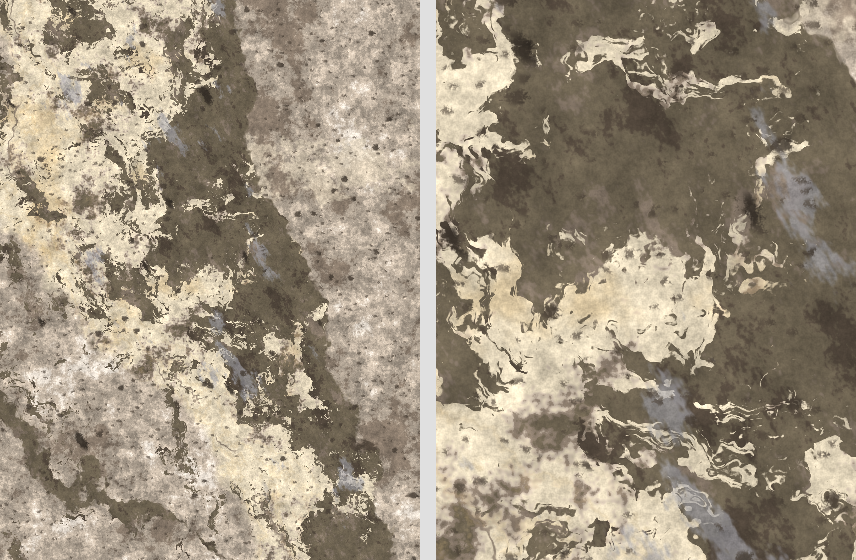
Left: the whole. Right: its middle third, enlarged.
Give the GLSL for this texture, as a WebGL 1 fragment shader.

```glsl
precision highp float;
// Weathered travertine: a brown diagonal seam breaks into cream islands between
// two pitted grey beds. Warped edge curves place the beds; gradient noise makes
// the islands, stains and grain, and a jittered cell grid makes the pores.
uniform vec2 u_resolution;

const vec3 BROWN = vec3(0.42, 0.38, 0.31);
const vec3 UMBER = vec3(0.30, 0.26, 0.22);
const vec3 TAUPE = vec3(0.55, 0.49, 0.43);
const vec3 GREY = vec3(0.67, 0.62, 0.56);
const vec3 SAND = vec3(0.79, 0.73, 0.66);
const vec3 CREAM = vec3(0.92, 0.865, 0.755);
const vec3 CHALK = vec3(0.90, 0.86, 0.81);
const vec3 OCHRE = vec3(0.80, 0.67, 0.45);
const vec3 SLATE = vec3(0.63, 0.63, 0.66);

vec2 hash2(vec2 p) {
  vec3 h = fract(p.xyx * vec3(0.1031, 0.1030, 0.0973));
  h += dot(h, h.yzx + 33.33);
  return fract((h.xx + h.yz) * h.zy);
}

float gradientDot(vec2 cell, vec2 offset) {
  float angle = 6.2832 * hash2(cell).x;
  return dot(vec2(cos(angle), sin(angle)), offset);
}

float gradientNoise(vec2 p) {
  vec2 i = floor(p), f = fract(p), r = vec2(1.0, 0.0);
  vec2 u = f * f * f * (f * (f * 6.0 - 15.0) + 10.0);
  float low = mix(gradientDot(i, f), gradientDot(i + r.xy, f - r.xy), u.x);
  float high = mix(gradientDot(i + r.yx, f - r.yx), gradientDot(i + r.xx, f - r.xx), u.x);
  return mix(low, high, u.y);
}

float fbm(vec2 p, float gain) {
  float sum = 0.0, amplitude = 1.0;
  for (int i = 0; i < 6; i++) {
    sum += amplitude * gradientNoise(p);
    p = p * 2.03 + vec2(17.3, 9.1);
    amplitude *= gain;
  }
  return sum;
}

// Coverage of scattered round pores; density is the share of cells holding one.
float pores(vec2 p, float density, float size, float softness) {
  float cover = 0.0;
  for (int y = -1; y <= 1; y++) {
    for (int x = -1; x <= 1; x++) {
      vec2 c = floor(p) + vec2(float(x), float(y));
      vec2 pick = hash2(c + 71.0);
      float gap = length(p - c - hash2(c)) - size * (0.4 + 0.6 * pick.y);
      cover = max(cover, step(pick.x, density) * (1.0 - smoothstep(-softness, softness, gap)));
    }
  }
  return cover;
}

// Axes across and along the seam, compressed along it to stretch features.
vec2 seamAxes(vec2 p, float stretch) {
  return vec2(dot(p, vec2(0.86, 0.5)), dot(p, vec2(0.5, -0.86)) / stretch);
}
float seamEdge(float y) { return 0.44 + 0.25 * (1.0 - smoothstep(0.05, 0.8, y)); }
float lowerEdge(float y) { return 0.48 * (1.0 - smoothstep(0.0, 0.65, y)); }

// Grey bed: blotches from taupe to chalk with fine crumbs.
vec3 greyBed(vec2 p, float lightness, float grain) {
  float blotch = fbm(p * 7.0 + 40.0, 0.72) + lightness + 0.25 * grain;
  vec3 color = mix(TAUPE, GREY, smoothstep(-0.5, -0.15, blotch));
  color = mix(color, SAND, smoothstep(-0.05, 0.3, blotch));
  return mix(color, CHALK, smoothstep(0.35, 0.75, blotch));
}

// Cream bed: clustered speckles, ochre stains and growth rings by its edge.
vec3 creamBed(vec2 p, float depth, float grain) {
  float stain = fbm(p * 9.0 + 12.0, 0.8) + 0.25 * grain;
  vec3 color = mix(CREAM, SAND, smoothstep(0.1, 0.4, stain));
  color = mix(color, TAUPE, smoothstep(0.35, 0.55, stain));
  color = mix(color, BROWN, smoothstep(0.6, 0.8, stain));
  float ring = pow(0.5 + 0.5 * sin(depth * 130.0 + 3.0 * stain), 6.0);
  float ochre = smoothstep(0.15, 0.6, fbm(p * 7.0 + 60.0, 0.6));
  float nearEdge = 1.0 - smoothstep(0.06, 0.2, abs(depth));
  return mix(color, OCHRE, 0.35 * ochre + 0.2 * ring * nearEdge);
}

void main() {
  vec2 p = gl_FragCoord.xy / u_resolution.y;
  vec2 warp = vec2(fbm(p * 5.0, 0.6), fbm(p * 5.0 + 23.0, 0.6));
  vec2 s = p + 0.07 * warp;
  float grain = fbm(p * 27.0, 0.87);
  float inside = seamEdge(s.y) - s.x;
  float depth = s.x - lowerEdge(s.y);
  // Beds on both sides of the seam, with a cream drift on the right.
  vec3 upper = greyBed(p, -0.16 + 0.2 * smoothstep(0.04, 0.16, -inside), grain);
  float drift = fbm(p * 6.0 + 90.0, 0.75) - 5.0 * abs(s.y - 0.66) + 0.3;
  upper = mix(upper, mix(CREAM, SAND, 0.4), 0.7 * smoothstep(0.0, 0.3, drift));
  vec3 lower = greyBed(p + 3.0, 0.2 - 0.25 * smoothstep(0.1, 0.3, -depth), grain);
  vec3 color = mix(lower, creamBed(p, depth, grain), smoothstep(-0.02, 0.02, depth));
  // Brown is densest by the right edge and breaks into islands to the left.
  float swell = 0.07 * exp(-pow((p.y - 0.6) * 6.0, 2.0));
  float bias = mix(0.42, -0.13, smoothstep(0.02, 0.2, inside - swell));
  bias -= 0.3 * (1.0 - smoothstep(-0.02, 0.16, depth));
  float patches = fbm(seamAxes(s, 1.6) * 12.0, 0.74) + 0.12 * grain;
  float vein = mix(0.03, 0.008, s.x / 0.4) - abs(s.y - 0.25 + 0.62 * s.x) + 0.03 * patches;
  float brown = max(smoothstep(-0.04, 0.08, patches + bias), smoothstep(-0.003, 0.008, vein));
  float tone = fbm(seamAxes(p, 1.5) * 15.0 + 5.0, 0.75) + 0.4 * grain;
  vec3 mud = mix(BROWN, UMBER, smoothstep(0.2, 0.65, tone));
  color = mix(color, mix(mud, TAUPE, smoothstep(0.2, 0.7, -tone)), brown);
  float slate = smoothstep(0.42, 0.65, fbm(seamAxes(p, 2.0) * 14.0 + 31.0, 0.65));
  color = mix(color, SLATE, 0.6 * slate * smoothstep(0.0, 0.1, depth));
  color = mix(upper, color, smoothstep(-0.004, 0.006, inside + 0.012 * patches));
  // Broken crust line, elongated cracks, pores and surface grain.
  float crust = 1.0 - smoothstep(0.001, 0.004, abs(depth - 0.045));
  color = mix(color, TAUPE, 0.8 * crust * smoothstep(0.05, 0.2, warp.x));
  vec2 rough = p + 0.005 * vec2(grain, warp.x);
  float cracks = pores(seamAxes(rough, 2.6) * 26.0, 0.12, 0.2, 0.06);
  color = mix(color, UMBER * 0.7, 0.9 * cracks * smoothstep(0.0, 0.05, inside));
  color = mix(color, UMBER * 0.9, 0.8 * pores(rough * 38.0, 0.08, 0.22, 0.07));
  color = mix(color, UMBER, 0.65 * pores(rough * 95.0, 0.2, 0.27, 0.14));
  gl_FragColor = vec4(clamp(color * (1.0 + 0.17 * grain), 0.0, 1.0), 1.0);
}
```
